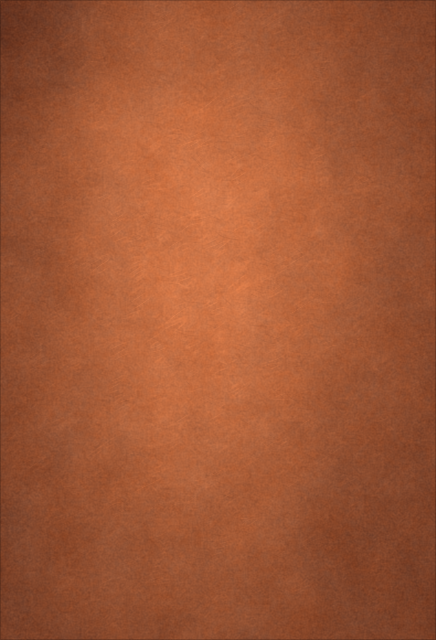
Give the GLSL for this background, as a Shadertoy shader.

```glsl
// Warm terracotta studio backdrop: soft off-centre glow, mottled leather and fine grain.
#define GLOW_CENTER vec2(0.47, 0.63)
#define GLOW_FALLOFF 1.4
#define SHADE_COLOR vec3(0.442, 0.228, 0.140)
#define GLOW_COLOR vec3(0.815, 0.462, 0.280)
#define MOTTLE_AMOUNT 0.25
#define GRAIN_AMOUNT 0.17
#define FIBER_AMOUNT 0.13
#define FIBER_ANGLE 0.40
#define HUE_AMOUNT 0.028
#define EDGE_WIDTH 0.0025

vec2 hashGradient(vec2 cell) {
    vec3 h = fract(cell.xyx * vec3(0.1031, 0.1030, 0.0973));
    h += dot(h, h.yzx + 33.33);
    return 2.0 * fract((h.xx + h.yz) * h.zy) - 1.0;
}

float gradientNoise(vec2 p) {
    vec2 cell = floor(p);
    vec2 f = fract(p);
    vec2 u = f * f * f * (f * (f * 6.0 - 15.0) + 10.0);
    float a = dot(hashGradient(cell), f);
    float b = dot(hashGradient(cell + vec2(1, 0)), f - vec2(1, 0));
    float c = dot(hashGradient(cell + vec2(0, 1)), f - vec2(0, 1));
    float d = dot(hashGradient(cell + 1.0), f - 1.0);
    return mix(mix(a, b, u.x), mix(c, d, u.x), u.y);
}

// Layered noise; each octave is turned to hide the lattice.
float fbm(vec2 p) {
    float sum = 0.0;
    float amplitude = 0.5;
    for (int i = 0; i < 5; i++) {
        sum += amplitude * gradientNoise(p);
        p = mat2(0.8, 0.6, -0.6, 0.8) * p * 2.03 + 17.3;
        amplitude *= 0.7;
    }
    return sum;
}

// Elliptical glow, longer below its centre than above.
float glow(vec2 uv) {
    vec2 offset = uv - GLOW_CENTER;
    vec2 radius = vec2(0.5, offset.y > 0.0 ? 0.5 : 0.68);
    vec2 q = offset / radius;
    return exp(-GLOW_FALLOFF * dot(q, q));
}

// Soft dark smudge around a point.
float smudge(vec2 uv, vec2 center, vec2 radius) {
    vec2 q = (uv - center) / radius;
    return exp(-dot(q, q));
}

// Sparse thin strands: ridges of stretched, bent noise.
float strands(vec2 p, float angle) {
    float c = cos(angle);
    float s = sin(angle);
    vec2 along = mat2(c, -s, s, c) * p;
    float ridge = abs(gradientNoise(along * vec2(22.0, 105.0) + gradientNoise(p * 18.0)));
    float gaps = smoothstep(-0.15, 0.35, gradientNoise(p * 32.0 + 9.0 * angle));
    return gaps * (1.0 - smoothstep(0.0, 0.13, ridge));
}

void mainImage(out vec4 fragColor, in vec2 fragCoord) {
    vec2 uv = fragCoord / iResolution.xy;
    vec2 p = fragCoord / iResolution.y;

    // Broad lighting
    float lit = glow(uv);
    float light = lit;
    light -= 0.25 * smudge(uv, vec2(0.0, 0.95), vec2(0.20, 0.14));
    light -= 0.08 * smudge(uv, vec2(0.15, 0.61), vec2(0.10, 0.07));
    light -= 0.08 * smudge(uv, vec2(0.78, 0.22), vec2(0.12, 0.16));
    light += 0.07 * smudge(uv, vec2(0.30, 0.82), vec2(0.16, 0.10));
    light += 0.07 * smudge(uv, vec2(0.97, 0.60), vec2(0.15, 0.30));

    // Mottled patches
    light += MOTTLE_AMOUNT * fbm(p * 11.0 + 3.7);

    // Slanted fibres, strongest in the lit middle, over an even grain
    float fibers = strands(p, FIBER_ANGLE) - 0.7 * strands(p + 5.3, -0.6 * FIBER_ANGLE);
    float grain = gradientNoise(p * 290.0) + 0.7 * gradientNoise(p * 150.0 + 41.0);
    light += FIBER_AMOUNT * fibers * (0.25 + 0.75 * lit);
    light += GRAIN_AMOUNT * grain;

    // Palette with a slight drift between red and ochre
    vec3 color = mix(SHADE_COLOR, GLOW_COLOR, light);
    float hue = gradientNoise(p * 14.0 + 8.0) + gradientNoise(p * 95.0 + 23.0);
    color += HUE_AMOUNT * hue * vec3(0.5, -0.5, -1.0);

    // Thin dark rim on the canvas border
    vec2 border = min(p, iResolution.xy / iResolution.y - p);
    color *= mix(0.78, 1.0, smoothstep(0.0, EDGE_WIDTH, min(border.x, border.y)));

    fragColor = vec4(clamp(color, 0.0, 1.0), 1.0);
}
```
